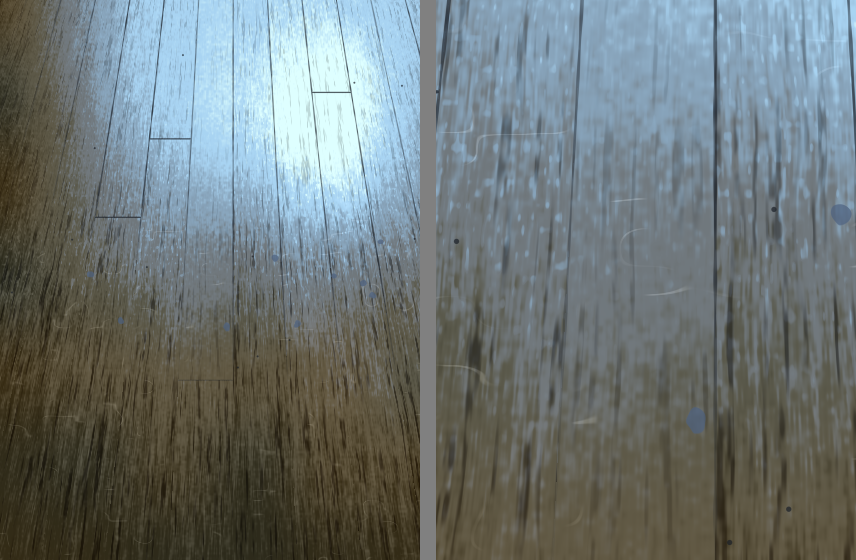
Left, the full canvas; right, a detail of the centre.
A WebGL 2 fragment shader for this texture:

```glsl
#version 300 es
precision highp float;
uniform vec2 u_resolution;
out vec4 fragColor;

#define AXIS_X 0.555
#define BOARD_FAR 0.082
#define BOARD_GROWTH 0.071
#define SEAM_HALF_WIDTH 0.0012
#define GRAIN_CONTRAST 0.30
#define PORE_DEPTH 0.50
#define GLARE_CENTER vec2(0.77, 0.25)
#define GLARE_SIZE vec2(0.15, 0.17)
#define SPOT_COUNT 9
#define NAIL_COUNT 12

const vec3 DARK_WOOD = vec3(0.165, 0.165, 0.115);
const vec3 WORN_WOOD = vec3(0.35, 0.35, 0.30);
const vec3 GREY_SHEEN = vec3(0.44, 0.47, 0.49);
const vec3 BLUE_SHEEN = vec3(0.53, 0.64, 0.73);
const vec3 SKY_SHEEN = vec3(0.66, 0.83, 0.95);
const vec3 WHITE_SHEEN = vec3(0.87, 1.0, 1.0);
const vec3 SEAM_COLOR = vec3(0.10, 0.12, 0.15);
const vec3 SPOT_COLOR = vec3(0.30, 0.38, 0.50);

// End joints: board column, distance down from the far edge
const vec2 JOINTS[4] = vec2[4](vec2(-3.0, 0.388), vec2(-2.0, 0.248),
                               vec2(-1.0, 0.679), vec2(2.0, 0.165));

float hash(vec2 p) {
    return fract(sin(dot(p, vec2(127.1, 311.7))) * 43758.5453);
}

float noise(vec2 p) {
    vec2 i = floor(p), f = fract(p);
    f = f * f * (3.0 - 2.0 * f);
    return mix(mix(hash(i), hash(i + vec2(1, 0)), f.x),
               mix(hash(i + vec2(0, 1)), hash(i + vec2(1, 1)), f.x), f.y);
}

// Fades from one to zero as x goes from a to b
float fall(float a, float b, float x) {
    return 1.0 - smoothstep(a, b, x);
}

float stroke(float dist, float halfWidth, float px) {
    return fall(halfWidth - 0.6 * px, halfWidth + 0.8 * px, dist);
}

vec3 sheenRamp(float s) {
    vec3 c = mix(DARK_WOOD, WORN_WOOD, smoothstep(0.0, 0.30, s));
    c = mix(c, GREY_SHEEN, smoothstep(0.28, 0.44, s));
    c = mix(c, BLUE_SHEEN, smoothstep(0.44, 0.62, s));
    c = mix(c, SKY_SHEEN, smoothstep(0.60, 0.78, s));
    return mix(c, WHITE_SHEEN, smoothstep(0.78, 0.96, s));
}

// Window light lying over the floor
float floorLight(vec2 q) {
    float body = 0.06 + 0.27 * fall(0.5, 1.05, q.y) * smoothstep(-0.2, 0.45, q.x);
    float sky = fall(0.14, 0.66, q.y) * smoothstep(-0.03, 0.48, q.x + 0.07 * fall(0.0, 0.3, q.y));
    sky *= 1.0 - 0.2 * smoothstep(0.82, 1.05, q.x);
    vec2 h = (q - GLARE_CENTER) / GLARE_SIZE;
    return body + 0.48 * sky + 0.25 * exp(-dot(h, h));
}

void main() {
    vec2 q = gl_FragCoord.xy / u_resolution;
    q.y = 1.0 - q.y;
    float px = 1.0 / u_resolution.x;
    vec2 square = vec2(1.0, u_resolution.y / u_resolution.x);

    // Boards converge toward the far edge
    float spacing = BOARD_FAR + BOARD_GROWTH * q.y;
    float across = (q.x - AXIS_X) / spacing;
    float along = 1.0 / spacing;
    float column = floor(across);

    float joint = 0.0, piece = 0.0;
    for (int i = 0; i < 4; i++) {
        float here = 1.0 - step(0.5, abs(column - JOINTS[i].x));
        joint += here * stroke(abs(q.y - JOINTS[i].y) * square.y, SEAM_HALF_WIDTH, px);
        piece += here * step(JOINTS[i].y, q.y);
    }
    float tone = hash(vec2(column, piece + 3.0));
    float smoothBoard = (1.0 - step(0.5, abs(column + 1.0))) * (1.0 - piece);

    // Grain, open pores, surface speckle and small glints
    vec2 g = vec2(across + 0.04 * noise(vec2(across * 3.0, along * 3.0)), along + 31.0 * tone);
    float coarse = noise(g * vec2(9.0, 1.5));
    float medium = noise(g * vec2(27.0, 4.0));
    float fine = noise(g * vec2(60.0, 16.0));
    float grain = 0.18 * coarse + 0.37 * medium + 0.45 * fine - 0.5;
    float strength = mix(1.0, 0.4, smoothBoard) * mix(0.5, 1.0, smoothstep(0.2, 0.6, q.y));
    float pores = smoothstep(0.60, 0.85, noise(g * vec2(24.0, 3.0) + 40.0));
    pores *= smoothstep(0.15, 0.7, noise(g * vec2(40.0, 14.0) + 90.0));
    float speckle = noise(q * square * 170.0) - 0.5;
    float glints = smoothstep(0.66, 0.92, noise(g * vec2(32.0, 26.0) + 7.0));
    glints *= smoothstep(0.05, 0.25, q.y) * fall(0.45, 0.7, q.y);

    float light = floorLight(q);
    float s = light + 0.05 * (tone - 0.5) + GRAIN_CONTRAST * grain * strength;
    s += 0.11 * glints * strength + 0.07 * speckle;
    s += 0.07 * (noise(q * vec2(7.0, 9.0)) - 0.5);
    vec3 color = sheenRamp(s);
    color *= 1.0 - PORE_DEPTH * pores * strength * (1.0 - 0.4 * light);

    // Amber varnish where little sky is reflected
    float amber = fall(0.22, 0.48, light) * noise(q * vec2(5.0, 6.0) + 11.0);
    color += amber * vec3(0.055, 0.005, -0.045);

    // Short pale scratches
    float scratch = stroke(abs(noise(q * vec2(26.0, 52.0)) - 0.5), 0.02, 25.0 * px);
    scratch *= smoothstep(0.68, 0.85, noise(q * 31.0 + 5.0)) * smoothstep(0.3, 0.45, q.y);
    color += 0.10 * scratch;

    // Seams between boards, worn away nearer the viewer
    float seamId = round(across);
    float seam = stroke(abs(across - seamId) * spacing,
                        SEAM_HALF_WIDTH * (0.5 + 0.9 * noise(vec2(seamId, q.y * 50.0))), px);
    seam *= mix(0.5, 0.9, hash(vec2(seamId, 8.0))) * fall(0.45, 0.75, q.y);
    seam *= 0.6 + 0.4 * noise(vec2(seamId + 20.0, q.y * 90.0));
    seam *= smoothstep(-0.02, 0.25, q.x - 0.3 * smoothstep(0.3, 0.5, q.y));
    color = mix(color, SEAM_COLOR, max(seam, 0.75 * min(joint, 1.0) * fall(0.35, 0.9, q.y)));

    // Blue paint spots and dark nail holes
    for (int i = 0; i < SPOT_COUNT + NAIL_COUNT; i++) {
        float k = float(i), paint = step(k + 0.5, float(SPOT_COUNT));
        vec2 r = vec2(hash(vec2(k, 1.7)), hash(vec2(k, 5.3)));
        vec2 center = mix(r * vec2(1.0, 0.7), vec2(0.2, 0.38) + r * vec2(0.75, 0.32), paint);
        float radius = mix(0.002, 0.005 + 0.005 * hash(vec2(k, 9.1)), paint);
        float d = length((q - center) * square) + 0.006 * paint * (noise(q * 130.0) - 0.5);
        color = mix(color, mix(SEAM_COLOR, SPOT_COLOR, paint), 0.7 * stroke(d, radius, px));
    }
    fragColor = vec4(clamp(color, 0.0, 1.0), 1.0);
}
```
